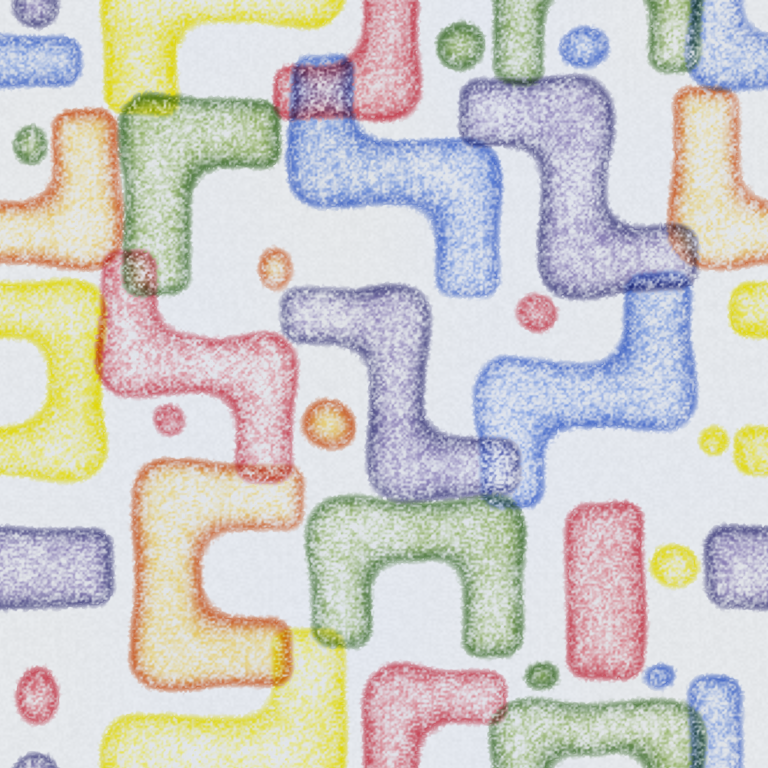
Reproduce this pattern procedurally as a WebGL 2 fragment shader.

```glsl
#version 300 es
precision highp float;

uniform vec2 u_resolution;
out vec4 fragColor;

const float GRID = 4.0;      // large pieces per side
const float DOT_GRID = 6.0;  // candidate dots per side
const vec2 ORIGIN = vec2(0.352, 0.622);  // where the repeating sheet is cut
const vec3 PAPER = vec3(0.892, 0.906, 0.927);

// Pencil pigments: blue, yellow, red, violet, orange, green
const vec3 EDGE[6] = vec3[6](
    vec3(0.33, 0.47, 0.84), vec3(0.97, 0.92, 0.02), vec3(0.85, 0.30, 0.36),
    vec3(0.36, 0.35, 0.58), vec3(0.87, 0.42, 0.20), vec3(0.36, 0.53, 0.28));
const vec3 FILL[6] = vec3[6](
    vec3(0.48, 0.62, 0.92), vec3(0.99, 0.95, 0.22), vec3(0.92, 0.50, 0.54),
    vec3(0.58, 0.52, 0.75), vec3(0.99, 0.86, 0.40), vec3(0.60, 0.73, 0.36));

float hash(vec2 p) {
    return fract(sin(dot(p, vec2(127.1, 311.7))) * 43758.5453);
}

vec2 hash2(vec2 p) {
    return vec2(hash(p), hash(p + 19.3));
}

// Wraps whole numbers; the half step keeps multiples of the period exact
vec2 wrap(vec2 cell, vec2 period) {
    return floor(mod(cell + 0.5, period));
}

// Value noise that wraps after the given whole number of cells
float noise(vec2 p, vec2 period) {
    vec2 i = floor(p), f = fract(p);
    vec2 a = wrap(i, period), b = wrap(i + 1.0, period);
    f = f * f * (3.0 - 2.0 * f);
    return mix(mix(hash(a), hash(vec2(b.x, a.y)), f.x),
               mix(hash(vec2(a.x, b.y)), hash(b), f.x), f.y);
}

float tiledNoise(vec2 uv, float cells) {
    return noise(uv * cells, vec2(cells));
}

float roundBox(vec2 p, vec2 halfSize, float radius) {
    vec2 d = abs(p) - halfSize + radius;
    return length(max(d, 0.0)) + min(max(d.x, d.y), 0.0) - radius;
}

float smoothMin(float a, float b, float k) {
    float h = max(k - abs(a - b), 0.0) / k;
    return min(a, b) - 0.25 * k * h * h;
}

// Upright arm starting inside the bar, so that the outer bend comes out round
float armDistance(vec2 p, float rise, float width) {
    float inset = 0.07;
    p.y -= 0.5 * (rise + sign(rise) * inset);
    return roundBox(p, vec2(0.0, 0.5 * (abs(rise) - inset)) + width, 0.1);
}

// Block, L, U or Z piece made of a bar with an arm at one or both ends
float pieceDistance(vec2 p, vec2 id) {
    float kind = hash(id + 3.7);
    p -= 0.18 * (hash2(id + 11.3) - 0.5);
    if (mod(id.x + id.y, 2.0) > 0.5) p = p.yx;
    p *= mix(vec2(-1.0), vec2(1.0), step(0.5, hash2(id + 41.9)));
    float width = mix(0.135, 0.19, hash(id + 5.1));
    if (kind < 0.15) return roundBox(p, vec2(0.46, width + 0.06), 0.11);

    float reach = mix(0.33, 0.45, hash(id + 7.7));
    float left = mix(0.42, 0.60, hash(id + 13.1));
    float right = kind < 0.35 ? 0.0 : (kind < 0.55 ? 0.46 : -0.46);
    p.y += 0.5 * (max(left, right) + min(right, 0.0));
    float bar = roundBox(p, vec2(reach - 0.06, 0.0) + width, 0.1);
    float arms = armDistance(p + vec2(reach, 0.0), left, width);
    if (right != 0.0) arms = min(arms, armDistance(p - vec2(reach, 0.0), right, width));
    return smoothMin(bar, arms, 0.2);
}

int pieceColour(vec2 id) {
    return int(id.x + floor(id.y * 2.67 + 0.5)) % 6;
}

float clearance(vec2 q) {
    float nearest = 1.0;
    for (int k = 0; k < 9; k++) {
        vec2 cell = floor(q) + vec2(k % 3 - 1, k / 3 - 1);
        nearest = min(nearest, pieceDistance(q - cell - 0.5, wrap(cell, vec2(GRID))));
    }
    return nearest;
}

// Translucent pencil layer: dense at the rim, pale and grainy inside
vec3 pencil(vec3 base, float d, int colour, float grain, float patches) {
    float rough = d + 0.035 * (grain - 0.5);
    float mask = 1.0 - smoothstep(-0.018, 0.016, rough);
    float rim = exp(-max(-d, 0.0) / 0.085);
    float pressure = 0.08 + 0.34 * patches + 0.47 * rim;
    float cover = smoothstep(0.0, 1.0, pressure + 0.98 * (grain - 0.5));
    vec3 tint = mix(FILL[colour], EDGE[colour], smoothstep(0.2, 0.8, rim));
    return base * mix(vec3(1.0), tint, cover * mask);
}

void main() {
    vec2 uv = fract(gl_FragCoord.xy / u_resolution + ORIGIN);

    // Paper tooth crossed by fine diagonal pencil strokes
    float tooth = 0.65 * tiledNoise(uv, 330.0) + 0.35 * tiledNoise(uv, 190.0);
    vec2 strokeCells = vec2(120.0, 230.0);
    float strokes = noise(vec2(uv.x + uv.y, uv.x - uv.y) * strokeCells, strokeCells);
    float grain = mix(tooth, strokes, 0.25);
    float patches = 0.6 * tiledNoise(uv, 13.0) + 0.4 * tiledNoise(uv, 31.0);
    vec3 colour = PAPER + 0.04 * (tooth - 0.5);
    colour += vec3(0.012, 0.004, -0.02) * (tiledNoise(uv, 5.0) - 0.4);

    // Large pieces, overlapping like glazes
    vec2 wobble = vec2(tiledNoise(uv, 11.0), tiledNoise(uv, 17.0)) - 0.5;
    vec2 q = uv * GRID + 0.03 * wobble;
    for (int k = 0; k < 9; k++) {
        vec2 cell = floor(q) + vec2(k % 3 - 1, k / 3 - 1);
        vec2 id = wrap(cell, vec2(GRID));
        float d = pieceDistance(q - cell - 0.5, id);
        colour = pencil(colour, d, pieceColour(id), grain, patches);
    }

    // Small oval dots: the roomiest of a few tries in each cell
    vec2 dotId = floor(uv * DOT_GRID);
    vec2 centre = vec2(0.0);
    float room = 0.0;
    for (float k = 0.0; k < 4.0; k++) {
        vec2 jitter = 0.46 * (hash2(dotId + 61.3 + 7.9 * k) - 0.5);
        vec2 candidate = (dotId + 0.5 + jitter) * GRID / DOT_GRID;
        float space = clearance(candidate);
        if (space > room) { room = space; centre = candidate; }
    }
    float radius = min(room - 0.02, 0.16);
    if (radius > 0.08) {
        vec2 radii = radius * mix(vec2(0.74), vec2(1.0), hash2(dotId + 83.1));
        float d = (length((q - centre) / radii) - 1.0) * min(radii.x, radii.y);
        colour = pencil(colour, d, int(6.0 * hash(dotId + 29.7)), grain, patches);
    }

    fragColor = vec4(colour, 1.0);
}
```
